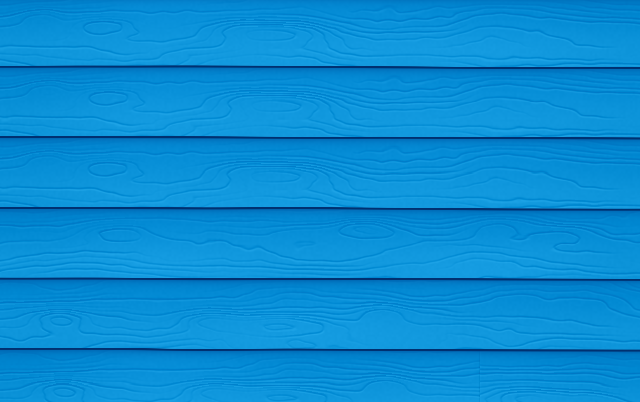
This texture is drawn by a Shadertoy shader. Its source:

```glsl
float hash(vec2 p) {
    return fract(sin(dot(p, vec2(127.1, 311.7))) * 4375.85);
}

float noise(vec2 p) {
    vec2 i = floor(p), f = fract(p);
    f = f * f * (3.0 - 2.0 * f);
    return mix(mix(hash(i), hash(i + vec2(1, 0)), f.x),
               mix(hash(i + vec2(0, 1)), hash(i + vec2(1, 1)), f.x), f.y);
}

const float PITCH = 0.1758;

// Horizontal centres of the four eyes pressed into each grain pattern
vec4 eyeCentres(int pattern) {
    if (pattern == 0) return vec4(0.10, 0.26, 0.61, 0.74);
    if (pattern == 1) return vec4(0.29, 0.90, 1.24, 1.40);
    if (pattern == 2) return vec4(0.14, 0.52, 0.69, 0.95);
    return vec4(1.10, 1.28, 1.46, 1.62);
}

// Growth-ring field: x in canvas heights, y from 0 (board top) to 1 (bottom)
float rings(vec2 p, int pattern) {
    float seed = float(pattern) * 17.3;
    float g = 10.0 * p.y;
    g += 3.4 * noise(vec2(p.x * 3.2, p.y * 2.2) + seed);
    g += 1.3 * noise(vec2(p.x * 9.0, p.y * 5.0) + seed + 5.0);
    g += 0.35 * noise(vec2(p.x * 32.0, p.y * 13.0) + seed + 9.0);
    vec4 centres = eyeCentres(pattern);
    float level = pattern == 0 ? 0.42 : pattern == 1 ? 0.27 : 0.6;
    for (int i = 0; i < 4; i++) {
        float h = hash(vec2(i, seed));
        vec2 size = vec2(0.055 + 0.05 * h, 0.13 + 0.05 * h);
        vec2 q = (p - vec2(centres[i], level + 0.2 * (h - 0.5))) / size;
        g += (2.6 + 1.2 * h) * exp(-dot(q, q));
    }
    return g;
}

// Embossed grooves of even width, lit from above
float emboss(vec2 p, int pattern) {
    float e = 0.0015;
    float g = rings(p, pattern);
    vec2 slope = vec2(rings(p + vec2(e, 0), pattern) - g,
                      rings(p + vec2(0, e / PITCH), pattern) - g) / e;
    float steep = max(length(slope), 18.0);
    float id = floor(g);
    float d = (g - id - 0.5) / steep / 0.0029;
    float groove = exp(-d * d);
    float strength = smoothstep(0.15, 0.7, noise(vec2(p.x * 5.0, id * 3.7)));
    strength *= 0.35 + 0.65 * smoothstep(0.05, 0.35, p.y);
    return strength * groove * (0.15 * d * slope.y / steep - 0.035);
}

void mainImage(out vec4 fragColor, in vec2 fragCoord) {
    vec2 p = fragCoord / iResolution.y;
    float aspect = iResolution.x / iResolution.y;
    float pixel = 1.0 / (iResolution.y * PITCH);

    // Lapped boards, counted downward and leaning slightly to the right
    float t = (1.0 - p.y - 0.163 - 0.0045 * p.x / aspect) / PITCH;
    t += 0.012 * (noise(vec2(p.x * 4.0, floor(t + 0.5) * 7.0)) - 0.5);
    float row = floor(t), f = t - row;

    // Neighbouring boards share a pattern; the lowest one has a butt joint
    float joint = p.x - 1.194;
    int pattern = row < 1.5 ? 0 : row < 2.5 ? 1 : 2;
    if (row > 3.5 && joint > 0.0) pattern = 3;
    float shift = 0.03 * (hash(vec2(row, 3.0)) - 0.5);

    // Paint, brighter toward the lower lip
    vec3 color = mix(vec3(0.01, 0.545, 0.835), vec3(0.075, 0.605, 0.875),
                     smoothstep(0.05, 0.85, f));
    color += 0.02 * (noise(p * vec2(2.5, 9.0) + row) - 0.5);
    color += 0.012 * (noise(p * 170.0) - 0.5);
    color -= 0.02 * smoothstep(0.5, 1.0, abs(2.0 * p.x / aspect - 1.0));

    // Wood grain and joint
    color += vec3(1.0, 0.85, 0.65) * emboss(vec2(p.x + shift, f), pattern);
    if (row > 3.5) {
        float j = joint / 0.002;
        color += 0.05 * j * exp(-j * j) - 0.02 * exp(-j * j);
    }

    // Soft shadow under the lap, then the dark gap itself
    color = mix(color, vec3(0.0, 0.34, 0.64), exp(-f * 17.0));
    float gap = 1.0 - smoothstep(0.025 - 0.5 * pixel, 0.025 + 0.5 * pixel, f);
    gap = max(gap, smoothstep(1.0 - 0.5 * pixel, 1.0, f));
    color = mix(color, vec3(0.0, 0.19, 0.44), gap);

    fragColor = vec4(clamp(color, 0.0, 1.0), 1.0);
}
```
